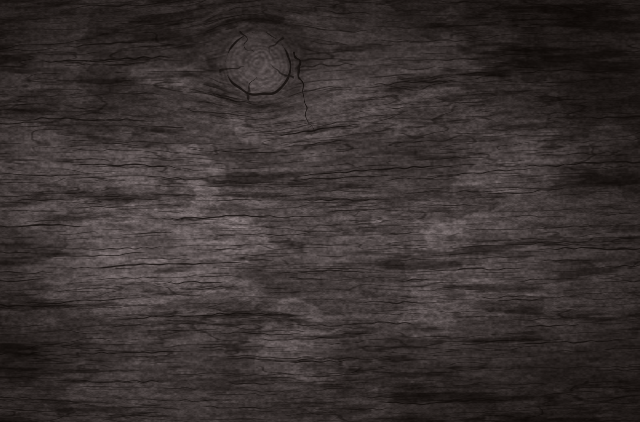
Write a WebGL 2 fragment shader that draws this texture.

```glsl
#version 300 es
precision highp float;
// Dark weathered timber: fine horizontal grain, ragged stains, thin drying cracks
// and one ringed knot. Grain is stretched noise bent around the knot; cracks are
// tapered strokes scattered in jittered rows; a broad glow darkens to the edges.

uniform vec2 u_resolution;
out vec4 fragColor;

const vec2  KNOT = vec2(0.61, 0.85);
const float KNOT_RADIUS = 0.073;
const vec2  GLOW_CENTRE = vec2(0.64, 0.47);
const vec2  GLOW_SIZE = vec2(0.98, 0.66);
const float TONE_BRIGHT = 0.39;
const float TONE_DARK = 0.145;
const float BROAD_CONTRAST = 0.8;
const float STAIN_DEPTH = 0.2;
const float FIBRE_CONTRAST = 0.62;
const float SPECK_CONTRAST = 0.5;
const float HAIRLINE_DEPTH = 0.3;
const float CRACK_WIDTH = 0.0017;
const float CRACK_DEPTH = 0.8;
const int   CRACK_LAYERS = 6;
const int   KNOT_SPLITS = 5;

float hash(vec2 p) {
    vec3 q = fract(vec3(p.xyx) * 0.1031);
    q += dot(q, q.yzx + 33.33);
    return fract((q.x + q.y) * q.z);
}

float noise(vec2 p) {
    vec2 i = floor(p), f = fract(p);
    f = f * f * (3.0 - 2.0 * f);
    return mix(mix(hash(i), hash(i + vec2(1, 0)), f.x),
               mix(hash(i + vec2(0, 1)), hash(i + vec2(1, 1)), f.x), f.y);
}

float fbm(vec2 p, int octaves) {
    float sum = 0.0, amp = 0.5, total = 0.0;
    for (int i = 0; i < octaves; i++) {
        sum += amp * noise(p);
        total += amp;
        amp *= 0.58;
        p = p * 2.03 + 17.3;
    }
    return sum / total;
}

// One row-jittered layer of short, nearly straight, tapered cracks
float crackLayer(vec2 p, float rows, float perUnit, float width, float seed, float px) {
    float row = floor(p.y * rows);
    float x = p.x * perUnit + hash(vec2(row, seed)) * 7.0;
    vec2 id = vec2(floor(x) + seed * 13.0, row);
    float span = mix(0.3, 0.95, hash(id + 3.1));
    float u = clamp((fract(x) - (1.0 - span) * hash(id + 5.7)) / span, 0.0, 1.0);
    float taper = 4.0 * u * (1.0 - u);
    float wobble = 0.009 * (noise(vec2(p.x * 9.0, row + seed)) - 0.5)
                 + 0.005 * (noise(vec2(p.x * 50.0, row - seed)) - 0.5);
    float centre = mix(0.25, 0.75, hash(id + 9.2)) / rows;
    float d = abs(p.y - row / rows - centre - wobble * min(1.0, 25.0 / rows));
    float uneven = mix(0.4, 1.2, noise(vec2(p.x * 32.0, row + seed * 5.0)));
    float body = clamp((width * taper * uneven - d) / px + 0.6, 0.0, 1.0);
    return body * smoothstep(0.0, 0.35, taper) * step(0.35, hash(id + 1.4));
}

// Jagged split from a to b, narrowing towards b
float split(vec2 p, vec2 a, vec2 b, float width, float px) {
    p += 0.02 * (vec2(noise(p * 55.0), noise(p * 55.0 + 31.0)) - 0.5);
    vec2 ab = b - a;
    float h = clamp(dot(p - a, ab) / dot(ab, ab), 0.0, 1.0);
    float d = length(p - a - ab * h);
    return clamp((width * (1.0 - h) - d) / px + 0.6, 0.0, 1.0);
}

void main() {
    float px = 1.0 / u_resolution.y;
    vec2 p = gl_FragCoord.xy * px;

    // Grain coordinates flow around the knot
    vec2 k = p - KNOT;
    float r = length(k * vec2(0.95, 1.0)) + 0.022 * (fbm(p * 18.0, 2) - 0.5);
    float bend = KNOT_RADIUS * KNOT_RADIUS * 1.3;
    vec2 g = p;
    g.y -= k.y * bend / (dot(k, k) + bend);
    g.y += 0.02 * (noise(p * vec2(1.8, 3.0)) - 0.5) - 0.015 * p.x;

    // Broad glow and stains with ragged edges
    float edge = length((p - GLOW_CENTRE) / GLOW_SIZE);
    float tone = mix(TONE_BRIGHT, TONE_DARK, smoothstep(0.12, 1.08, edge));
    float broad = fbm(g * vec2(3.2, 6.5) + 4.0, 5);
    float stain = fbm(g * vec2(2.6, 5.0) + 41.0, 6);
    tone *= 1.0 + BROAD_CONTRAST * (broad - 0.5);
    tone *= 1.0 - STAIN_DEPTH * smoothstep(0.525, 0.555, stain);

    // Fibres, dark streaks, hairlines and specks
    float flow = smoothstep(0.8, 1.5, r / KNOT_RADIUS);
    float fibre = fbm(g * vec2(16.0, 105.0), 3);
    float streak = fbm(g * vec2(5.0, 38.0) + 70.0, 4);
    float speck = fbm(p * vec2(130.0, 210.0), 2);
    float ridge = 1.0 - abs(2.0 * fbm(g * vec2(9.0, 62.0) + 23.0, 2) - 1.0);
    float patchy = smoothstep(0.4, 0.65, noise(p * vec2(9.0, 16.0) + 12.0));
    tone *= 1.0 + FIBRE_CONTRAST * (fibre - 0.5) * mix(0.5, 1.0, flow);
    tone *= 1.0 - 0.36 * smoothstep(0.55, 0.72, streak) * flow;
    tone *= 1.0 - HAIRLINE_DEPTH * smoothstep(0.9, 0.99, ridge) * patchy * flow;
    tone *= 1.0 + SPECK_CONTRAST * (speck - 0.5);

    // Knot: dark halo, faint growth rings, broken rim
    float halo = (r - KNOT_RADIUS * 1.35) / 0.05;
    tone *= 1.0 - 0.3 * exp(-halo * halo);
    float inside = 1.0 - smoothstep(0.9, 1.7, r / KNOT_RADIUS);
    tone *= 1.0 + 0.08 * inside * sin(r * 560.0 + 6.0 * noise(p * 40.0));
    float rim = 0.0036 * smoothstep(0.3, 0.7, noise(k * 24.0 + 8.0));
    float crack = clamp((rim - abs(r - KNOT_RADIUS)) / px + 0.3, 0.0, 1.0);
    for (int i = 0; i < KNOT_SPLITS; i++) {
        float a = 6.283 * (float(i) + 0.7 * hash(vec2(i, 2))) / float(KNOT_SPLITS);
        vec2 dir = vec2(cos(a), sin(a)) * KNOT_RADIUS;
        crack = max(crack, 0.8 * split(p, KNOT + dir * 1.25, KNOT + dir * 0.4, 0.0026, px));
    }
    crack = max(crack, split(p, KNOT + vec2(0.09, 0.02), KNOT + vec2(0.135, -0.17), 0.003, px));

    // Drying cracks, finer and shorter in each layer
    for (int i = 0; i < CRACK_LAYERS; i++) {
        float n = float(i);
        float c = crackLayer(g, 9.0 + 7.0 * n, 1.7 + 1.1 * n, CRACK_WIDTH / (1.0 + 0.3 * n), n + 1.0, px);
        crack = max(crack, c * flow * (1.0 - 0.1 * n));
    }
    tone = mix(tone, 0.06, crack * CRACK_DEPTH);

    // Warm grey tint
    tone = clamp(tone, 0.05, 0.6);
    fragColor = vec4(tone, tone * 0.94 - 0.014, tone * 0.965 - 0.024, 1.0);
}
```
